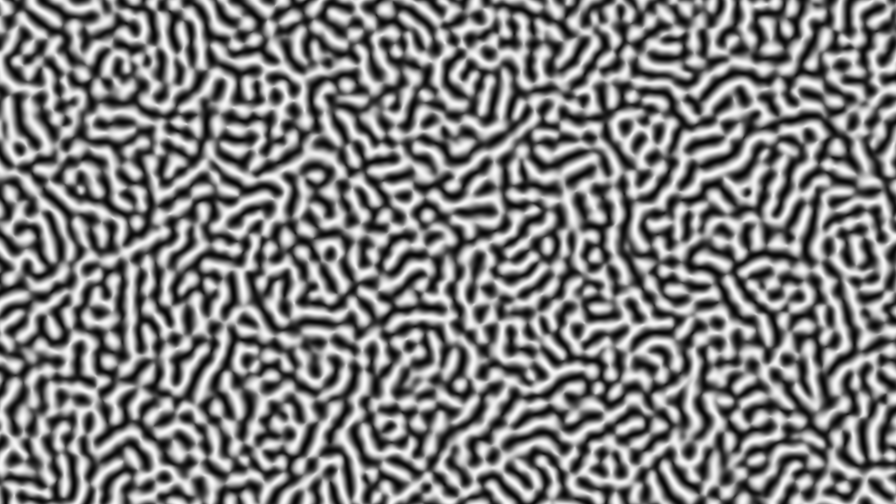
Write a Shadertoy shader that draws this pattern.

```glsl
// Soft black and white labyrinth of short, bent worms and spots.
// Band-limited gradient noise: each cell emits a windowed wave in a random
// direction; dividing by the local envelope evens out the contrast.

#define WAVES_PER_HEIGHT 26.0   // stripe periods over the canvas height
#define WINDOW_RADIUS    2.0    // reach of one wave packet, in periods
#define EDGE_SOFTNESS    1.25   // weight of the slope in the envelope
#define ENVELOPE_FLOOR   0.16   // keeps saddles and crossings smooth
#define MID_GREY         0.498
#define CONTRAST         0.48

const float TAU = 6.2831853;

// Integer hash: three random values in 0..1 for each cell.
vec3 hashCell(ivec2 cell) {
    uvec3 h = uvec3(uvec2(cell + 4096), 77u);
    h = h * 1664525u + 1013904223u;
    h.x += h.y * h.z; h.y += h.z * h.x; h.z += h.x * h.y;
    h ^= h >> 16u;
    h.x += h.y * h.z; h.y += h.z * h.x; h.z += h.x * h.y;
    return vec3(h >> 8u) / 16777216.0;
}

// Returns the wave sum in x and its slope, per radian, in yz.
vec3 waveNoise(vec2 p) {
    ivec2 home = ivec2(floor(p));
    vec3 sum = vec3(0.0);
    for (int j = -2; j <= 2; j++)
    for (int i = -2; i <= 2; i++) {
        ivec2 cell = home + ivec2(i, j);
        vec3 rnd = hashCell(cell);
        vec2 offset = p - vec2(cell) - rnd.xy;

        // Smooth window that vanishes at the radius.
        float window = max(0.0, 1.0 - dot(offset, offset) / (WINDOW_RADIUS * WINDOW_RADIUS));
        window *= window * window;

        // Direction and phase come from separate random digits.
        float angle = TAU * rnd.z;
        float phase = TAU * fract(rnd.z * 211.0 + rnd.x * 37.0);
        vec2 direction = vec2(cos(angle), sin(angle));
        float wave = TAU * dot(direction, offset) + phase;
        sum += window * vec3(cos(wave), -direction * sin(wave));
    }
    return sum;
}

void mainImage(out vec4 fragColor, in vec2 fragCoord) {
    vec2 p = fragCoord / iResolution.y * WAVES_PER_HEIGHT;
    vec3 noise = waveNoise(p);

    // Equalise the amplitude so that all worms have similar soft edges.
    float slope = dot(noise.yz, noise.yz);
    float envelope = sqrt(noise.x * noise.x + EDGE_SOFTNESS * slope + ENVELOPE_FLOOR);
    float grey = MID_GREY + CONTRAST * noise.x / envelope;

    fragColor = vec4(vec3(grey), 1.0);
}
```
